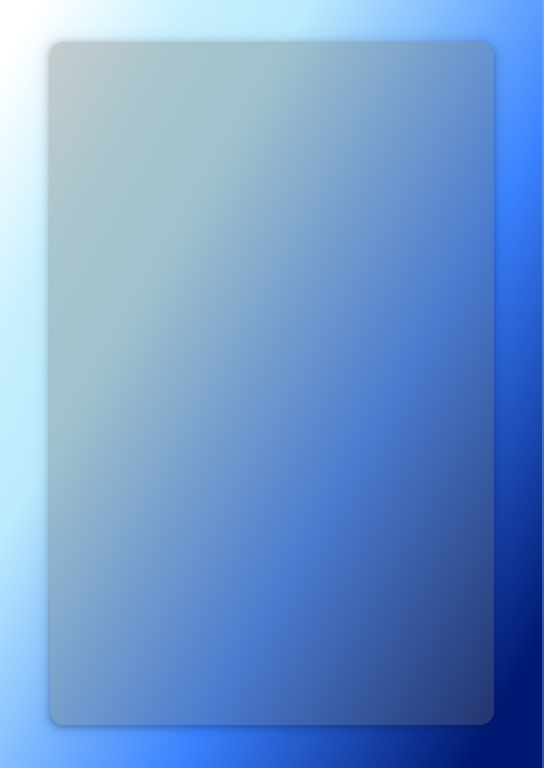
Reproduce this background procedurally as a Shadertoy shader.

```glsl
// A rounded, translucent grey panel with a soft shadow over a slanted gradient
// running from white through icy cyan and bright blue to navy.
// Lengths are in canvas heights; the panel is a rounded-box distance field.

const vec3 WHITE = vec3(1.0);
const vec3 ICE = vec3(0.78, 0.94, 0.995);
const vec3 CYAN = vec3(0.735, 0.92, 0.99);
const vec3 BLUE = vec3(0.23, 0.51, 1.0);
const vec3 NAVY = vec3(0.0, 0.10, 0.45);
const float WHITE_STOP = 0.04;
const float ICE_STOP = 0.20;
const float CYAN_STOP = 0.315;
const float BLUE_STOP = 0.63;
const float NAVY_STOP = 0.92;
const vec2 GRADIENT_DIR = vec2(0.8660, -0.5);

const vec3 PANEL_TINT = vec3(0.42, 0.43, 0.42);
const float PANEL_ALPHA = 0.33;
const vec2 PANEL_CENTER = vec2(0.0, 0.0007);
const vec2 PANEL_HALF = vec2(0.2890, 0.4447);
const float PANEL_RADIUS = 0.0182;

const vec3 SHADOW_COLOR = vec3(0.02, 0.08, 0.25);
const vec2 SHADOW_SHIFT = vec2(0.0, -0.0026);
const float SHADOW_BLUR = 0.0055;
const float SHADOW_ALPHA = 0.24;

const vec3 RIM_COLOR = vec3(0.55, 0.75, 1.0);
const float RIM_WIDTH = 0.0018;
const float RIM_ALPHA = 0.35;

float roundedBox(vec2 p, vec2 halfSize, float radius) {
    vec2 q = abs(p) - halfSize + radius;
    return length(max(q, 0.0)) + min(max(q.x, q.y), 0.0) - radius;
}

// Linear blend weight between two gradient stops.
float ramp(float from, float to, float t) {
    return clamp((t - from) / (to - from), 0.0, 1.0);
}

vec3 backdrop(float t) {
    vec3 color = mix(WHITE, ICE, ramp(WHITE_STOP, ICE_STOP, t));
    color = mix(color, CYAN, ramp(ICE_STOP, CYAN_STOP, t));
    color = mix(color, BLUE, ramp(CYAN_STOP, BLUE_STOP, t));
    return mix(color, NAVY, ramp(BLUE_STOP, NAVY_STOP, t));
}

void mainImage(out vec4 fragColor, in vec2 fragCoord) {
    float pixel = 1.0 / iResolution.y;
    float aspect = iResolution.x * pixel;
    vec2 p = (fragCoord - 0.5 * iResolution.xy) * pixel;

    // Slanted gradient spanning corner to corner
    float span = dot(vec2(aspect, 1.0), abs(GRADIENT_DIR));
    vec3 color = backdrop(dot(p, GRADIENT_DIR) / span + 0.5);

    // Pale hairline along the right border
    float rim = smoothstep(RIM_WIDTH + pixel, RIM_WIDTH, 0.5 * aspect - p.x);
    color = mix(color, RIM_COLOR, rim * RIM_ALPHA);

    // Shadow falls only outside the panel
    vec2 local = p - PANEL_CENTER;
    float panelDist = roundedBox(local, PANEL_HALF, PANEL_RADIUS);
    float panel = 1.0 - smoothstep(-0.5 * pixel, 0.5 * pixel, panelDist);
    float shadowDist = roundedBox(local - SHADOW_SHIFT, PANEL_HALF, PANEL_RADIUS);
    float shadow = exp(-max(shadowDist, 0.0) / SHADOW_BLUR);
    color = mix(color, SHADOW_COLOR, shadow * SHADOW_ALPHA * (1.0 - panel));

    // Translucent panel
    color = mix(color, PANEL_TINT, panel * PANEL_ALPHA);
    fragColor = vec4(color, 1.0);
}
```
